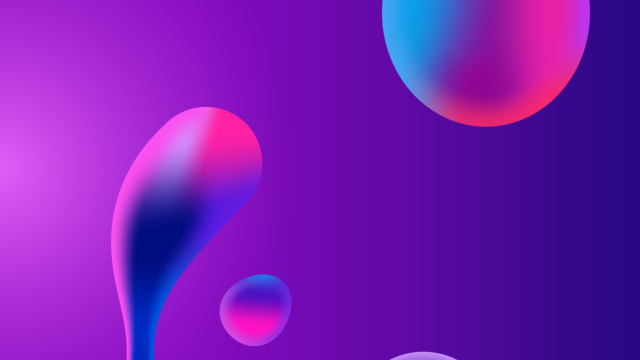
Write a Shadertoy shader that draws this background.

```glsl
// Glossy liquid drops floating over a violet gradient with a pink glow at the left.

// Approximate signed distance to an ellipse with half axes r
float ellipse(vec2 p, vec2 r) {
    return (length(p / r) - 1.0) * min(r.x, r.y);
}

// Tall drop: circles swept along a bent spine, thin at the foot, round at the head
float tallDrop(vec2 p) {
    float d = 1e3;
    for (int i = 0; i <= 80; i++) {
        float u = float(i) / 80.0;
        vec2 centre = vec2(0.39 + 0.182 * pow(u, 3.2), 0.546 * u);
        d = min(d, length(p - centre) - 0.038 - 0.119 * smoothstep(0.05, 0.95, u));
    }
    return d;
}

// Soft round weight, 1 at the centre c, with spread r
float spot(vec2 p, vec2 c, vec2 r) {
    vec2 q = (p - c) / r;
    return exp(-dot(q, q));
}

vec3 background(vec2 p) {
    vec3 col = mix(vec3(0.52, 0.04, 0.75), vec3(0.35, 0.035, 0.63), smoothstep(0.45, 1.35, p.x));
    col = mix(col, vec3(0.16, 0.03, 0.51), smoothstep(1.1, 1.85, p.x));
    float glow = pow(max(0.0, 1.0 - length(p - vec2(0.0, 0.53)) / 0.85), 1.5);
    return mix(col, vec3(0.89, 0.37, 0.97), glow);
}

vec3 bigBubbleColour(vec2 p, float d) {
    vec3 col = mix(vec3(0.04, 0.62, 0.91), vec3(0.52, 0.08, 0.62), smoothstep(1.12, 1.38, p.x + 0.2 * (0.9 - p.y)));
    col = mix(col, vec3(0.9, 0.13, 0.66), smoothstep(1.34, 1.53, p.x));
    col = mix(col, vec3(0.58, 0.0, 0.56), 0.8 * spot(p, vec2(1.32, 0.76), vec2(0.11, 0.09)));
    float rim = smoothstep(-0.09, 0.0, d);
    vec3 rimCol = mix(vec3(0.42, 0.66, 0.96), vec3(0.96, 0.16, 0.42), smoothstep(1.1, 1.3, p.x));
    rimCol = mix(rimCol, vec3(0.72, 0.22, 0.96), smoothstep(0.73, 0.93, p.y) * smoothstep(1.35, 1.55, p.x));
    return mix(col, rimCol, rim * mix(0.6, 0.9, smoothstep(1.1, 1.3, p.x)));
}

vec3 tallDropColour(vec2 p, float d) {
    // Pink head with a pale diagonal streak
    float across = p.x - 0.3 * (p.y - 0.6);
    vec3 head = mix(vec3(1.0, 0.22, 0.9), vec3(0.84, 0.54, 0.98), smoothstep(0.39, 0.5, across));
    head = mix(head, vec3(1.0, 0.13, 0.64), smoothstep(0.51, 0.6, across));
    // Dark blue belly that brightens towards the foot
    vec3 belly = mix(vec3(0.0, 0.05, 0.5), vec3(0.0, 0.16, 0.76), smoothstep(0.3, 0.08, p.y));
    belly = mix(belly, vec3(0.24, 0.1, 0.88), smoothstep(0.5, 0.62, p.x));
    vec3 col = mix(belly, head, smoothstep(0.36, 0.62, p.y + 0.12 * (0.5 - p.x)));
    // Pink left rim, blue to purple right rim
    float spineX = 0.39 + 0.182 * pow(clamp(p.y / 0.546, 0.0, 1.0), 3.2);
    float side = smoothstep(-0.02, 0.02, p.x - spineX);
    float width = mix(0.025, 0.085, smoothstep(0.0, 0.4, p.y));
    float rim = smoothstep(-width, 0.0, d);
    col = mix(col, vec3(0.98, 0.32, 0.94), rim * (1.0 - side));
    vec3 rightRim = mix(vec3(0.0, 0.38, 0.92), vec3(0.42, 0.1, 0.88), smoothstep(0.15, 0.4, p.y));
    return mix(col, rightRim, 0.8 * rim * side * smoothstep(0.58, 0.4, p.y));
}

vec3 smallDropColour(vec2 p, float d) {
    vec3 col = mix(vec3(1.0, 0.07, 0.76), vec3(0.31, 0.05, 0.76), smoothstep(0.09, 0.19, p.y - 0.1 * (0.7 - p.x)));
    col = mix(col, vec3(0.08, 0.52, 0.92), spot(p, vec2(0.73, 0.243), vec2(0.075, 0.035)));
    vec3 rimCol = mix(vec3(0.75, 0.36, 0.92), vec3(0.46, 0.2, 0.92), smoothstep(0.65, 0.79, p.x));
    return mix(col, rimCol, 0.75 * smoothstep(-0.04, 0.0, d) * smoothstep(0.25, 0.18, p.y));
}

void mainImage(out vec4 fragColor, in vec2 fragCoord) {
    vec2 p = fragCoord / iResolution.y;
    p.x += 0.5 * (16.0 / 9.0 - iResolution.x / iResolution.y); // keep the scene centred
    float aa = 0.8 / iResolution.y;
    vec3 col = background(p);

    // Large bubble, cut by the top edge
    float d = ellipse(p - vec2(1.35, 0.965), vec2(0.289, 0.317));
    col = mix(col, bigBubbleColour(p, d), smoothstep(aa, -aa, d));

    d = tallDrop(p);
    col = mix(col, tallDropColour(p, d), smoothstep(aa, -aa, d));

    // Small tilted egg, narrower at its upper right
    vec2 q = mat2(0.707, -0.707, 0.707, 0.707) * (p - vec2(0.714, 0.142));
    q.y *= 1.0 + 1.2 * q.x;
    d = ellipse(q, vec2(0.105, 0.093));
    col = mix(col, smallDropColour(p, d), smoothstep(aa, -aa, d));

    // Pale cap rising over the bottom edge
    d = length(p - vec2(1.176, -0.183)) - 0.206;
    vec3 cap = mix(vec3(0.62, 0.42, 0.88), vec3(0.76, 0.54, 0.95), smoothstep(-0.025, 0.0, d));
    col = mix(col, cap, smoothstep(aa, -aa, d));

    fragColor = vec4(col, 1.0);
}
```
